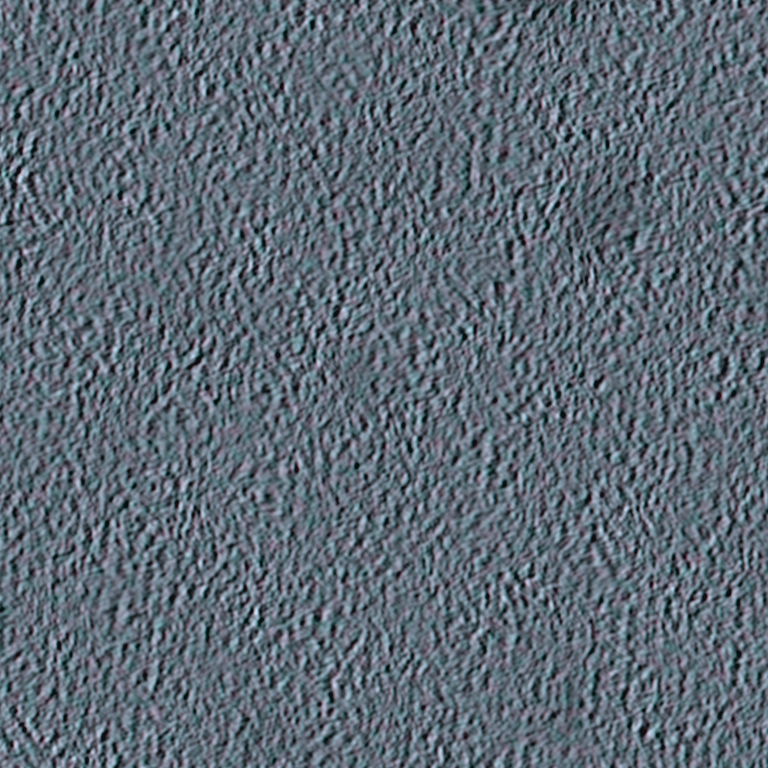
Give the GLSL for this texture, as a Shadertoy shader.

```glsl
// Fine blue-grey pebbled leather, lit from the left, with faint dark stains.

const vec3 SHADOW_COLOR = vec3(0.08, 0.11, 0.125);
const vec3 LIGHT_COLOR = vec3(0.58, 0.64, 0.705);
const vec3 TINT_COLOR = vec3(0.12, -0.03, 0.01);
const vec2 PEBBLE_FREQUENCY = vec2(88.0, 66.0);
const vec2 FINE_FREQUENCY = vec2(158.0, 138.0);
const vec2 LIGHT_STEP = vec2(0.0024, -0.0006);
const vec2 FRINGE_SHIFT = vec2(0.0005, 0.0);

// Integer hash: one random vector in -1..1 per lattice cell
vec2 hashGradient(vec2 cell) {
    uvec2 v = uvec2(ivec2(cell)) * 1664525u + 1013904223u;
    v.x += v.y * 1664525u;
    v.y += v.x * 1664525u;
    v ^= v >> 16u;
    v.x += v.y * 1664525u;
    v.y += v.x * 1664525u;
    v ^= v >> 16u;
    return vec2(v >> 8u) / 8388608.0 - 1.0;
}

float cornerSlope(vec2 cell, vec2 local, vec2 corner) {
    return dot(hashGradient(cell + corner), local - corner);
}

float gradientNoise(vec2 p) {
    vec2 cell = floor(p);
    vec2 f = p - cell;
    vec2 w = f * f * f * (f * (f * 6.0 - 15.0) + 10.0);
    float low = mix(cornerSlope(cell, f, vec2(0, 0)), cornerSlope(cell, f, vec2(1, 0)), w.x);
    float high = mix(cornerSlope(cell, f, vec2(0, 1)), cornerSlope(cell, f, vec2(1, 1)), w.x);
    return mix(low, high, w.y);
}

// Turning each layer hides the lattice directions
vec2 rotate(vec2 p, float angle) {
    float c = cos(angle);
    float s = sin(angle);
    return vec2(c * p.x - s * p.y, s * p.x + c * p.y);
}

// Pebbles with a finer, rounder grain on top
float grainHeight(vec2 p) {
    float pebbles = gradientNoise(rotate(p, 0.12) * PEBBLE_FREQUENCY);
    float fine = gradientNoise(rotate(p, 0.6) * FINE_FREQUENCY + 31.7);
    return pebbles + 0.5 * fine;
}

// Slope towards the light, as in an embossed surface
float emboss(vec2 p, vec2 lightStep) {
    return grainHeight(p + lightStep) - grainHeight(p - lightStep);
}

// Slight bends that make the grain lean both ways
vec2 bendGrain(vec2 p, float frequency, float amount) {
    vec2 q = p * frequency;
    return p + amount * vec2(gradientNoise(q + 5.3), 0.3 * gradientNoise(q + 47.1));
}

float stain(vec2 p, float frequency) {
    float patchNoise = gradientNoise(p * frequency + 13.4);
    return smoothstep(0.28, 0.6, patchNoise);
}

// Pits fall off deeper than the crests rise
float toneFromSlope(float slope, float gain) {
    return 0.595 + gain * slope - 0.3 * slope * slope;
}

void mainImage(out vec4 fragColor, in vec2 fragCoord) {
    vec2 p = fragCoord / min(iResolution.x, iResolution.y);
    vec2 grain = bendGrain(p, 9.0, 0.016);

    // Relief depth varies gently across the hide
    float gain = 1.05 + 0.7 * gradientNoise(p * 10.0 + 71.2);
    float tone = toneFromSlope(emboss(grain, LIGHT_STEP), gain);
    float redTone = toneFromSlope(emboss(grain + FRINGE_SHIFT, LIGHT_STEP), gain);

    // Uneven dye and soft stains
    float dye = 0.06 * gradientNoise(p * 5.0 + 22.6) - 0.2 * stain(p, 4.0);
    vec3 tones = max(vec3(redTone, tone, tone) + dye, vec3(-0.1));
    vec3 color = mix(SHADOW_COLOR, LIGHT_COLOR, tones);
    color += TINT_COLOR * gradientNoise(p * 60.0 + 9.2);

    fragColor = vec4(clamp(color, 0.0, 1.0), 1.0);
}
```
